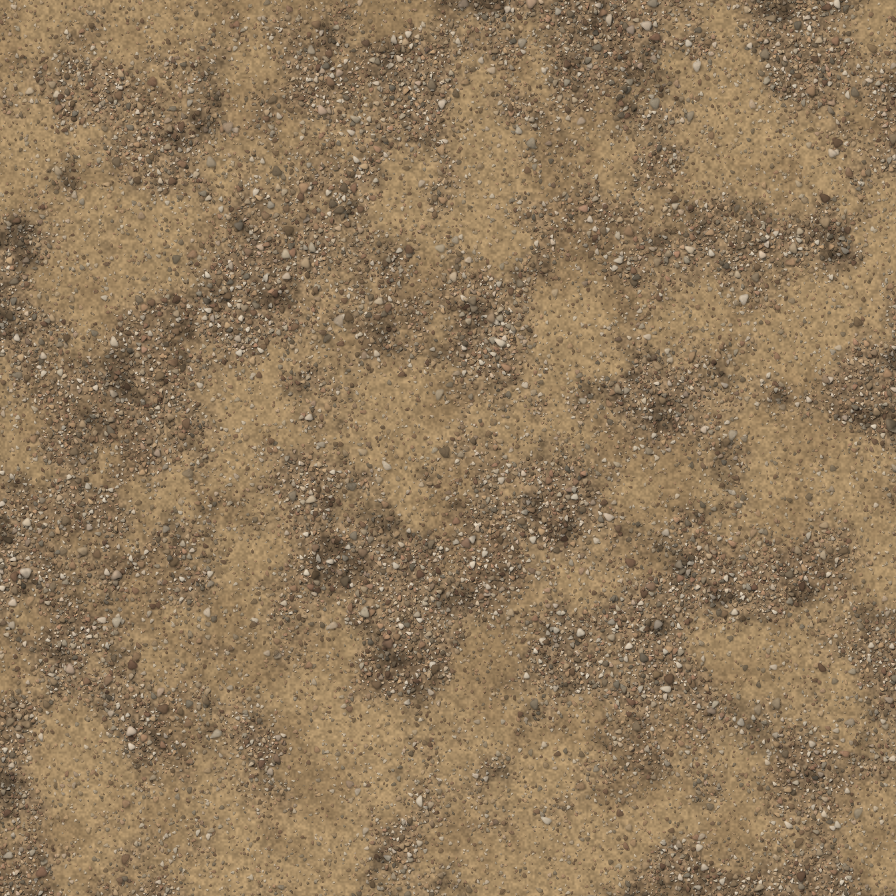
Give the GLSL for this texture, as a Shadertoy shader.

```glsl
// Sandy ground with drifting patches of fine, mixed gravel.

vec3 hash3(vec2 cell, float seed) {
    uvec3 v = uvec3(ivec3(vec3(cell, seed)) + 4096);
    v = v * 1664525u + 1013904223u;
    v.x += v.y * v.z; v.y += v.z * v.x; v.z += v.x * v.y;
    v ^= v >> 16u;
    v.x += v.y * v.z; v.y += v.z * v.x; v.z += v.x * v.y;
    return vec3(v >> 8u) / 16777216.0;
}

float noise(vec2 p, float seed) {
    vec2 i = floor(p), f = fract(p);
    f = f * f * (3.0 - 2.0 * f);
    float low = mix(hash3(i, seed).x, hash3(i + vec2(1, 0), seed).x, f.x);
    float high = mix(hash3(i + vec2(0, 1), seed).x, hash3(i + vec2(1, 1), seed).x, f.x);
    return mix(low, high, f.y);
}

float fbm(vec2 p, float seed) {
    float sum = 0.0, amp = 0.45;
    for (int i = 0; i < 4; i++) {
        sum += amp * noise(p, seed + float(i));
        p = mat2(0.8, 0.6, -0.6, 0.8) * p * 2.1 + 3.7;
        amp *= 0.62;
    }
    return sum;
}

// 0 on bare sand, 1 where gravel gathers
float gravelAmount(vec2 uv) {
    return smoothstep(0.34, 0.68, fbm(uv * 11.0, 10.0));
}

vec3 stoneColor(vec3 rnd) {
    vec3 grey = vec3(0.54, 0.50, 0.43);
    vec3 tan = vec3(0.58, 0.48, 0.36);
    vec3 russet = vec3(0.51, 0.39, 0.31);
    vec3 color = rnd.x < 0.5 ? mix(grey, tan, rnd.x * 2.0) : mix(tan, russet, rnd.x * 2.0 - 1.0);
    float light = 0.66 + 0.60 * rnd.y;
    float pale = smoothstep(0.60, 1.0, rnd.z);
    return mix(color * light, vec3(0.82, 0.77, 0.69), pale * 0.85);
}

// Scatters one size of stone, with shadows, over the ground
vec3 addStones(vec3 ground, vec2 uv, float density, float seed, float sparse, float packed) {
    vec2 p = uv * density, home = floor(p);
    float pixel = density / iResolution.y;
    for (int k = 0; k < 9; k++) {
        vec2 cell = home + vec2(k % 3 - 1, k / 3 - 1);
        vec3 place = hash3(cell, seed);
        vec2 center = cell + 0.1 + 0.8 * place.xy;
        float gravel = gravelAmount(center / density);
        if (place.z > mix(sparse, packed, gravel)) continue;

        vec3 form = hash3(cell, seed + 1.0);
        float angle = form.x * 6.2832;
        float radius = mix(0.24, 0.48, form.y * form.y);
        mat2 turn = mat2(cos(angle), sin(angle), -sin(angle), cos(angle));
        vec2 stretch = vec2(0.95, mix(1.0, 1.7, form.z));

        // Rounded, slightly angular outline
        vec2 d = p - center;
        vec2 q = turn * d * stretch;
        float outline = length(q) * (1.0 + 0.14 * cos(3.0 * atan(q.y, q.x + 1e-5) + angle));
        vec2 s = turn * (d + vec2(-0.07, 0.12)) * stretch;
        float shadow = 1.0 - smoothstep(radius * 0.65, radius * 1.4, length(s));
        float cover = 1.0 - smoothstep(-0.7 * pixel, 0.7 * pixel, outline - radius);

        // Lit from the upper left; stones lying in bare sand are dusted with it
        float shade = 1.0 + 0.16 * dot(d, vec2(-0.5, 0.85)) / radius;
        shade *= 1.05 - 0.20 * smoothstep(0.5, 1.0, outline / radius);
        ground *= 1.0 - mix(0.22, 0.42, gravel) * shadow;
        vec3 stone = stoneColor(hash3(cell, seed + 2.0)) * shade;
        ground = mix(ground, stone, cover * mix(0.70, 0.95, gravel));
    }
    return ground;
}

void mainImage(out vec4 fragColor, in vec2 fragCoord) {
    vec2 uv = fragCoord / iResolution.y;
    float gravel = gravelAmount(uv);

    // Sand with gentle tints and slightly darker soil between the stones
    vec3 color = mix(vec3(0.625, 0.525, 0.385), vec3(0.52, 0.435, 0.335), gravel);
    color *= 0.95 + 0.10 * fbm(uv * 24.0, 30.0);
    float damp = smoothstep(0.48, 0.70, fbm(uv * 16.0 + 5.0, 40.0));
    color *= 1.0 - 0.10 * damp * vec3(0.9, 1.0, 1.05);

    // Fine grains
    float grain = noise(uv * 450.0, 50.0) + noise(uv * 230.0, 51.0) - 1.0;
    color *= 1.0 + mix(0.20, 0.36, gravel) * grain;

    // Stones from grit to pebbles
    color = addStones(color, uv, 240.0, 55.0, 0.24, 0.62);
    color = addStones(color, uv, 165.0, 60.0, 0.15, 0.66);
    color = addStones(color, uv, 115.0, 70.0, 0.06, 0.50);
    color = addStones(color, uv, 80.0, 80.0, 0.015, 0.24);

    // Small pockets of deep shade in the thickest gravel
    float deep = smoothstep(0.54, 0.74, fbm(uv * 30.0 + 9.0, 90.0)) * gravel;
    color *= 1.0 - 0.28 * deep;

    fragColor = vec4(clamp(color * 1.05, 0.0, 1.0), 1.0);
}
```
